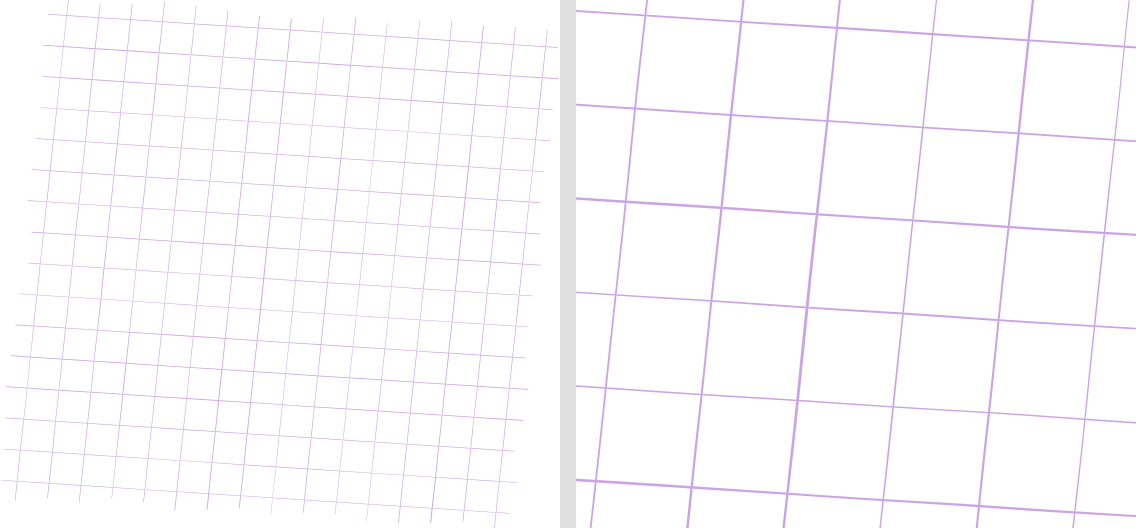
Left, the full canvas; right, a detail of the centre.
A Shadertoy shader for this pattern:

```glsl
const float LAST_LINE = 15.0;                   // lines 0..15 in both directions
const vec2 SLANT = vec2(0.1064, 0.0652);        // lean of the uprights, fall of the rows
const vec2 FIRST_LINE = vec2(0.1220, 0.0199);   // where line 0 meets the canvas edges
const vec2 SPACING = vec2(0.05741, 0.05583);
const vec3 PAPER = vec3(1.0);
const vec3 LILAC = vec3(0.80, 0.64, 0.89);

float hash(float n) {
    return fract(sin(n * 127.1 + 3.7) * 43758.5);
}

float gradientNoise(float x, float seed) {
    float cell = floor(x);
    float f = fract(x);
    float g0 = hash(cell + seed) * 2.0 - 1.0;
    float g1 = hash(cell + 1.0 + seed) * 2.0 - 1.0;
    float blend = f * f * f * (f * (f * 6.0 - 15.0) + 10.0);
    return mix(g0 * f, g1 * (f - 1.0), blend);
}

// Share of a pixel covered by a stroke, exact even for hairlines
float strokeCoverage(float dist, float width, float pixel) {
    float right = min(dist + 0.5 * pixel, 0.5 * width);
    float left = max(dist - 0.5 * pixel, -0.5 * width);
    return clamp((right - left) / pixel, 0.0, 1.0);
}

// One family of parallel lines; across and along are lattice coordinates
float ruledLines(float across, float along, float pitch, float pixel, float seed) {
    float index = clamp(round(across), 0.0, LAST_LINE);
    float lineSeed = seed + index * 37.3;

    // Hand-drawn wobble and uneven weight
    float wobble = 0.0006 * gradientNoise(along * 0.6, lineSeed + 5.1);
    float weight = mix(0.00085, 0.00150, hash(lineSeed));
    float width = weight * (1.0 + 0.6 * gradientNoise(along * 0.3, lineSeed + 9.4));
    float ink = strokeCoverage((across - index) * pitch + wobble, width, pixel);

    // Ragged ends beyond the outermost crossings
    float startEnd = -mix(0.36, 0.66, hash(lineSeed + 1.7));
    float finalEnd = LAST_LINE + mix(0.34, 0.63, hash(lineSeed + 2.9));
    float inside = min(along - startEnd, finalEnd - along);
    return ink * clamp(inside * pitch / pixel + 0.5, 0.0, 1.0);
}

void mainImage(out vec4 fragColor, in vec2 fragCoord) {
    // Canvas widths, measured from the upper left
    float pixel = 1.0 / iResolution.x;
    vec2 p = vec2(fragCoord.x, iResolution.y - fragCoord.y) * pixel;

    // Skewed lattice with integers on the lines
    vec2 skewed = p + vec2(SLANT.x * p.y, -SLANT.y * p.x);
    vec2 lattice = (skewed - FIRST_LINE) / SPACING;
    vec2 pitch = SPACING / sqrt(1.0 + SLANT * SLANT);

    float uprights = ruledLines(lattice.x, lattice.y, pitch.x, pixel, 11.0);
    float rows = ruledLines(lattice.y, lattice.x, pitch.y, pixel, 713.0);
    float ink = max(uprights, rows);

    fragColor = vec4(mix(PAPER, LILAC, ink), 1.0);
}
```
